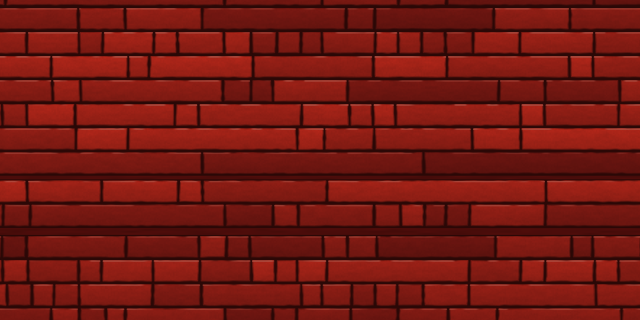
Write a Shadertoy shader that draws this texture.

```glsl
#define ROWS 13.0          // courses per canvas height
#define PITCH 0.978        // course spacing, in cells
#define BRICK_H 0.89       // brick height
#define JOINT_W 0.085      // width of upright joints
#define CORNER 0.05        // corner radius
#define TONE_SPREAD 0.55   // brightness variation between bricks
#define CHIP 0.035         // edge roughness

const vec3 BRIGHT = vec3(0.645, 0.137, 0.092);
const vec3 DARK = vec3(0.36, 0.068, 0.055);
const vec3 MORTAR = vec3(0.165, 0.03, 0.025);
const vec3 LEDGE = vec3(0.31, 0.05, 0.04);
const vec3 GLINT = vec3(0.68, 0.30, 0.25);

// Per course: brightness, chance of an extra joint in a cell
const vec2 COURSE[14] = vec2[14](
    vec2(0.35, 0.09), vec2(0.45, 0.35), vec2(0.68, 0.52), vec2(0.95, 0.22),
    vec2(0.55, 0.39), vec2(0.90, 0.26), vec2(0.82, 0.35), vec2(0.28, 0.00),
    vec2(0.78, 0.22), vec2(0.48, 0.35), vec2(0.38, 0.35), vec2(0.68, 0.44),
    vec2(0.60, 0.48), vec2(0.38, 0.35));

float hash(vec2 p) {
    vec3 q = fract(vec3(p.xyx) * 0.1031);
    q += dot(q, q.yzx + 33.33);
    return fract((q.x + q.y) * q.z);
}

float noise(vec2 p) {
    vec2 i = floor(p), f = fract(p);
    f = f * f * (3.0 - 2.0 * f);
    return mix(mix(hash(i), hash(i + vec2(1, 0)), f.x),
               mix(hash(i + vec2(0, 1)), hash(i + vec2(1, 1)), f.x), f.y);
}

// Upper edge of a course, with two wider ledges
float courseTop(float row) {
    return -0.673 + PITCH * row + 0.17 * step(8.0, row) + 0.30 * step(10.0, row);
}

bool hasJoint(float k, float row) {
    bool regular = mod(k + 4.0 * row, 9.0) < 0.5;
    return regular || hash(vec2(k + 41.0, row + 7.0)) < COURSE[int(row)].y;
}

// Slightly shifted and tilted joint position
float jointX(float k, float row, float y) {
    vec2 id = vec2(k + 83.0, row + 19.0);
    return k + 0.05 + 0.25 * hash(id) + 0.06 * y * (hash(id + 57.0) - 0.5);
}

float roundedBox(vec2 p, vec2 halfSize) {
    vec2 q = abs(p) - halfSize + CORNER;
    return length(max(q, 0.0)) + min(max(q.x, q.y), 0.0) - CORNER;
}

void mainImage(out vec4 fragColor, in vec2 fragCoord) {
    float cell = ROWS / iResolution.y;
    vec2 p = vec2(fragCoord.x, iResolution.y - fragCoord.y) * cell;

    // Find the course
    float row = 0.0;
    for (float r = 1.0; r < 14.0; r++) if (p.y >= courseTop(r)) row = r;
    float y = p.y - courseTop(row);
    float gapEnd = courseTop(row + 1.0) - courseTop(row);

    // Find the joints on both sides
    float left = floor(p.x);
    if (p.x < jointX(left, row, y)) left -= 1.0;
    float right = left + 1.0;
    for (int n = 0; n < 9; n++) {
        if (!hasJoint(left, row)) left -= 1.0;
        if (!hasJoint(right, row)) right += 1.0;
    }
    float x0 = jointX(left, row, y), x1 = jointX(right, row, y);

    // Brick outline with worn edges
    vec2 center = vec2(0.5 * (x0 + x1), 0.5 * BRICK_H);
    vec2 halfSize = vec2(0.5 * (x1 - x0 - JOINT_W), 0.5 * BRICK_H);
    float d = roundedBox(vec2(p.x, y) - center, halfSize);
    d += CHIP * (noise(p * vec2(4.0, 5.0)) - 0.5);

    // Brick face: tone, vertical falloff, mottling, dark rim
    vec2 id = vec2(left + 13.0, row + 61.0);
    float tone = COURSE[int(row)].x + TONE_SPREAD * (hash(id) - 0.5);
    vec3 face = mix(DARK, BRIGHT, clamp(tone, 0.0, 1.0));
    face *= mix(1.06, 0.88, clamp(y / BRICK_H, 0.0, 1.0));
    face *= 0.95 + 0.06 * noise(p * vec2(3.0, 9.0)) + 0.05 * noise(p * 17.0);
    face *= mix(0.62, 1.0, smoothstep(0.0, 0.08, -d));

    // Patchy light along the upper edge
    float lip = smoothstep(0.01, 0.035, y) * smoothstep(0.11, 0.06, y);
    float patchy = smoothstep(0.3, 0.65, noise(p * vec2(2.3, 1.0) + 31.0));
    face = mix(face, GLINT, lip * patchy * clamp(0.2 + 0.7 * tone, 0.0, 0.85));

    // Mortar, with a red strip inside the wide ledges
    float strip = smoothstep(0.94, 0.99, y) * smoothstep(0.01, 0.06, gapEnd - y);
    vec3 mortar = mix(MORTAR, LEDGE, strip * (0.7 + 0.3 * noise(p * vec2(1.5, 12.0))));

    float aa = 0.7 * cell;
    fragColor = vec4(mix(mortar, face, smoothstep(aa, -aa, d)), 1.0);
}
```
